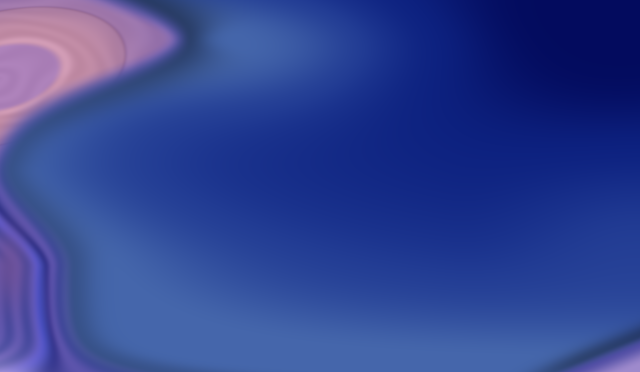
Reproduce this background procedurally as a Shadertoy shader.

```glsl
// Soft blue field with a winding, banded mauve shore along the left side.
// A summed height curve gives the shore; falloffs light the field, while
// ellipses, layered sines and contour lines shade the folds.
#define LOBE_HEIGHT 0.895
#define LOBE_REACH 0.286
#define SHORE_GLOW 0.70
#define FLOOR_GLOW 0.85
#define GLOW_FADE 0.22
#define FOLD_DETAIL 0.055

const vec3 NAVY = vec3(0.012, 0.045, 0.37);
const vec3 ROYAL = vec3(0.05, 0.13, 0.50);
const vec3 COBALT = vec3(0.12, 0.22, 0.57);
const vec3 STEEL = vec3(0.27, 0.40, 0.67);
const vec3 VIOLET = vec3(0.31, 0.30, 0.64);
const vec3 MAUVE = vec3(0.55, 0.42, 0.65);
const vec3 ROSE = vec3(0.75, 0.54, 0.64);
const vec3 LILAC = vec3(0.67, 0.50, 0.72);

float bell(float x, float width) {
    x /= width;
    return exp(-x * x);
}

// Horizontal place of the shore at height y
float shoreX(float y) {
    float lobe = LOBE_REACH * bell(y - LOBE_HEIGHT, 0.175);
    float lowerBank = 0.105 * (1.0 - smoothstep(0.28, 0.56, y));
    return lobe + lowerBank + 0.10 * exp(-y / 0.045);
}

vec3 blueRamp(float light) {
    vec3 color = mix(NAVY, ROYAL, smoothstep(0.0, 0.3, light));
    color = mix(color, COBALT, smoothstep(0.25, 0.58, light));
    return mix(color, STEEL, smoothstep(0.45, 1.0, light));
}

// Broad light and shade of the open field
vec3 blueField(vec2 p, float reach, float shoreDist) {
    float light = 0.25 + FLOOR_GLOW * exp(-p.y / GLOW_FADE);
    light += SHORE_GLOW * exp(-max(reach, 0.0) / GLOW_FADE);
    light += 0.27 * bell(p.x - 0.42, 0.20) * bell(p.y - 0.85, 0.17);
    light -= 0.35 * bell(p.x - 0.95, 0.30) * bell(p.y - 0.95, 0.30);
    light += 0.15 * smoothstep(0.7, 1.0, p.x) * bell(p.y - 0.4, 0.2);
    vec3 color = blueRamp(clamp(light, 0.0, 1.0));
    float shade = 0.20 + 0.22 * smoothstep(0.6, 1.0, p.y);
    return color * (1.0 - shade * bell(shoreDist - 0.005, 0.035));
}

// Nested rose shells in the upper lobe
vec3 upperFolds(vec2 p, float shoreDist) {
    vec2 q = vec2(p.x, p.y - 0.79 - 0.33 * p.x) / vec2(0.098, 0.09);
    float shell = length(q);
    vec3 color = mix(ROSE, MAUVE, smoothstep(1.3, 2.9, shell));
    color = mix(color, MAUVE * 1.1, 0.4 * smoothstep(1.97, 2.03, shell));
    color = mix(LILAC, color, smoothstep(0.88, 1.04, shell));
    color += 0.06 * bell(shell - 1.06, 0.10);
    color -= 0.05 * bell(shell - 2.0, 0.035);
    color += 0.012 * sin(15.0 * shell + 2.0 * sin(4.0 * q.x + 3.0 * q.y));
    return mix(color, VIOLET * 1.1, smoothstep(-0.035, 0.008, shoreDist));
}

// Winding violet bands in the lower bank
vec3 lowerFolds(vec2 p, float shoreDist) {
    float wave = sin(230.0 * shoreDist + 1.5 * sin(9.0 * p.y));
    vec3 color = VIOLET + FOLD_DETAIL * wave * vec3(0.9, 0.5, 0.6);
    color -= 0.08 * bell(shoreDist + 0.032, 0.006);
    color += vec3(0.0, 0.02, 0.12) * bell(shoreDist + 0.046, 0.009);
    float blush = bell(p.x - 0.015, 0.03) * bell(p.y - 0.28, 0.11);
    color = mix(color, vec3(0.45, 0.32, 0.59), 0.75 * blush);
    float cornerGlow = bell(p.x, 0.06) * exp(-p.y / 0.04);
    return mix(color, vec3(0.68, 0.62, 0.87), 0.75 * cornerGlow);
}

void mainImage(out vec4 fragColor, in vec2 fragCoord) {
    vec2 p = fragCoord / iResolution.xy;
    float aspect = iResolution.x / iResolution.y;

    // Horizontal reach and slope-corrected distance from the shore
    float reach = p.x - shoreX(p.y);
    float slope = (shoreX(p.y + 0.004) - shoreX(p.y - 0.004)) / 0.008;
    float shoreDist = reach / length(vec2(1.0, slope * aspect));

    vec3 color = blueField(p, reach, shoreDist);
    vec3 folds = mix(lowerFolds(p, shoreDist), upperFolds(p, shoreDist),
                     smoothstep(0.50, 0.64, p.y));
    color = mix(color, folds, smoothstep(0.014, -0.022, shoreDist));

    // Small lavender bank in the lower right corner
    float corner = (p.x - 0.86) * 0.7 - p.y;
    color *= 1.0 - 0.35 * bell(corner, 0.03) * smoothstep(0.75, 0.92, p.x);
    vec3 bank = mix(VIOLET, vec3(0.62, 0.54, 0.80), smoothstep(0.02, 0.08, corner));
    color = mix(color, bank, smoothstep(0.0, 0.03, corner));

    fragColor = vec4(clamp(color, 0.0, 1.0), 1.0);
}
```
